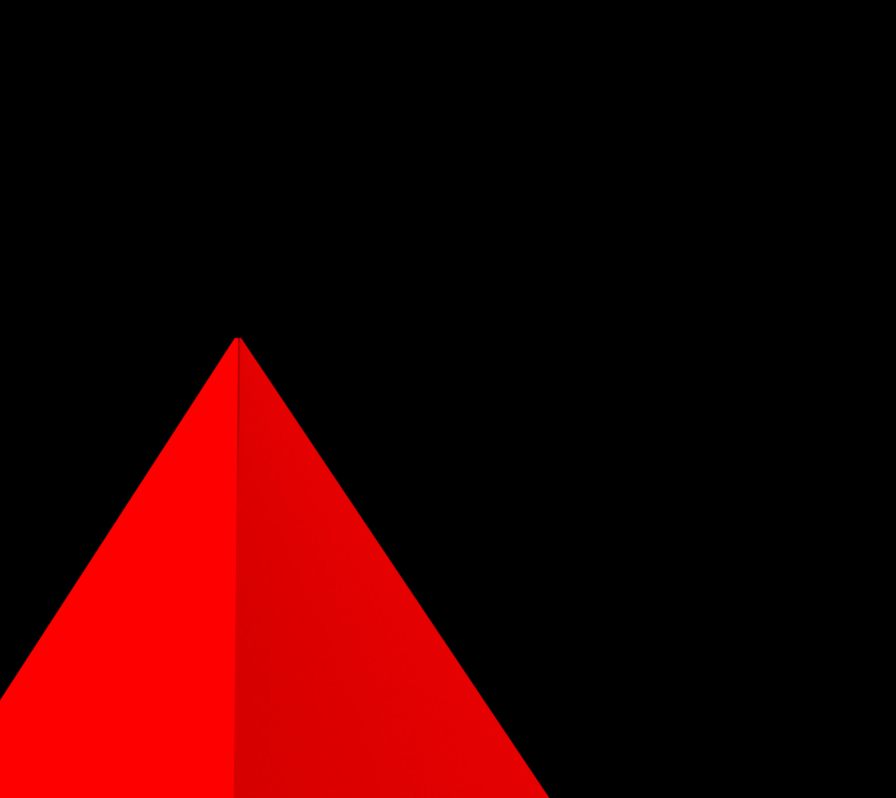
A WebGL 2 fragment shader for this background:

```glsl
#version 300 es
precision highp float;
// A two-faced red pyramid, lit from the left, standing on black.

uniform vec2 u_resolution;
out vec4 fragColor;

// Lengths are in canvas heights, origin at the lower left.
const vec2  APEX         = vec2(0.2982, 0.5765);
const float TIP_HALF     = 0.0040;   // half width of the blunt tip
const float LEFT_SLOPE   = 0.648;    // sideways run per unit of descent
const float RIGHT_SLOPE  = 0.670;
const float RIDGE_LEAN   = 0.0090;   // leftward drift of the ridge
const float CREASE_WIDTH = 0.0025;
const float CREASE_DEPTH = 0.22;
const float GRAIN_CELLS  = 228.0;    // grain cells per canvas height
const float GRAIN_AMOUNT = 0.012;

const vec3 BACKGROUND = vec3(0.0);
const vec3 LIT_FACE   = vec3(0.996, 0.0, 0.0);
const vec3 SHADE_DARK = vec3(0.838, 0.0, 0.0);
const vec3 SHADE_RIM  = vec3(0.900, 0.004, 0.004);

float hash(vec2 p) {
    vec3 q = fract(vec3(p.xyx) * 0.1031);
    q += dot(q, q.yzx + 33.33);
    return fract((q.x + q.y) * q.z);
}

// Smooth coverage: 1 where the signed distance is negative.
float coverage(float dist, float pixel) {
    return clamp(0.5 - dist / pixel, 0.0, 1.0);
}

// Signed distance to the blunt triangle that outlines the pyramid.
float pyramid(vec2 offset, float descent) {
    float left  = (-offset.x - TIP_HALF - LEFT_SLOPE * descent) / length(vec2(1.0, LEFT_SLOPE));
    float right = (offset.x - TIP_HALF - RIGHT_SLOPE * descent) / length(vec2(1.0, RIGHT_SLOPE));
    return max(max(left, right), -descent);
}

void main() {
    float pixel = 1.0 / u_resolution.y;
    vec2 p = gl_FragCoord.xy * pixel;
    vec2 offset = p - APEX;
    float descent = -offset.y;
    float ridge = offset.x + RIDGE_LEAN * descent;

    // Shaded face: deepest low by the ridge, brighter to the rim and tip.
    float across = clamp(ridge / max(RIGHT_SLOPE * descent, 0.01), 0.0, 1.0);
    float nearTip = 1.0 - smoothstep(0.0, 0.45, descent);
    float light = clamp(mix(across, 1.0, 0.55 * nearTip), 0.0, 1.0);
    vec3 shaded = mix(SHADE_DARK, SHADE_RIM, light);
    shaded.r += GRAIN_AMOUNT * (hash(floor(p * GRAIN_CELLS)) - 0.5);

    // Thin crease beside the ridge, fading on the way down.
    float crease = 1.0 - smoothstep(0.0, CREASE_WIDTH, abs(ridge - 0.5 * CREASE_WIDTH));
    crease *= 1.0 - smoothstep(0.08, 0.22, descent);
    shaded *= 1.0 - CREASE_DEPTH * crease;

    // Join the faces and cut the outline.
    vec3 faces = mix(shaded, LIT_FACE, coverage(ridge, pixel));
    float inside = coverage(pyramid(offset, descent), 1.5 * pixel);
    fragColor = vec4(mix(BACKGROUND, faces, inside), 1.0);
}
```
